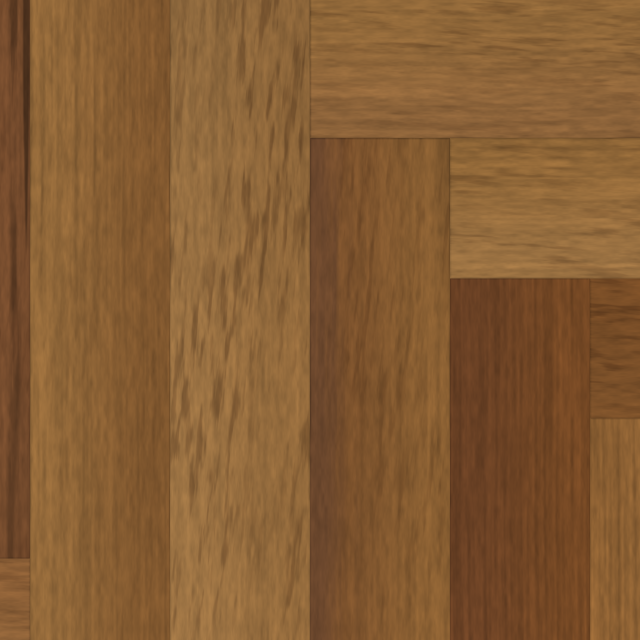
A WebGL 1 fragment shader for this texture:

```glsl
precision highp float;
// Herringbone parquet: long upright boards step down to the right and meet
// level boards above them. Each board has its own tone ramp across its width,
// long straight grain lines, short pores, slanted flecks and a soft dark seam.
uniform vec2 u_resolution;

#define BOARD 0.2188        // board width
#define LEFT_EDGE -0.1718   // left side of upright board 0
#define STEP_TOP 0.784      // top of upright board 3
#define BOARD_RATIO 6.0     // length divided by width
#define DRIFT 0.08          // strength of broad shade changes
#define GRAIN 0.13          // strength of soft fibres
#define LINES 0.19          // strength of long thin grain lines
#define PORES 0.20          // strength of fine pores
#define FLECKS 0.17         // strength of dark flecks
#define SEAM_WIDTH 0.0030
#define SEAM_DARK 0.17

float hash(vec2 p) {
  return fract(sin(dot(p, vec2(127.1, 311.7))) * 43758.5);
}

float noise(vec2 p) {
  vec2 i = floor(p), f = fract(p);
  f = f * f * (3.0 - 2.0 * f);
  return mix(mix(hash(i), hash(i + vec2(1.0, 0.0)), f.x),
             mix(hash(i + vec2(0.0, 1.0)), hash(i + vec2(1.0, 1.0)), f.x), f.y);
}

float fbm(vec2 p) {
  float sum = 0.0, amp = 0.5;
  for (int i = 0; i < 3; i++) {
    sum += amp * noise(p);
    p = p * 2.03 + 17.3;
    amp *= 0.5;
  }
  return sum / 0.875;
}

// Tones at both sides of a board, and its shares of flecks (x) and lines (y).
// Ids 0-5 are upright, 6-9 are level.
void boardTones(float id, out vec3 a, out vec3 b, out vec2 mark) {
  a = vec3(0.48, 0.32, 0.20); b = vec3(0.46, 0.295, 0.175); mark = vec2(0.5, 0.6);
  if (id > 0.5) { a = vec3(0.56, 0.40, 0.22); b = vec3(0.50, 0.34, 0.18); mark = vec2(0.25, 0.9); }
  if (id > 1.5) { a = vec3(0.605, 0.445, 0.26); b = vec3(0.575, 0.415, 0.235); mark = vec2(1.0, 0.35); }
  if (id > 2.5) { a = vec3(0.48, 0.315, 0.17); b = vec3(0.535, 0.37, 0.195); mark = vec2(0.6, 0.4); }
  if (id > 3.5) { a = vec3(0.41, 0.25, 0.14); b = vec3(0.455, 0.28, 0.14); mark = vec2(0.1, 1.1); }
  if (id > 4.5) { a = vec3(0.54, 0.37, 0.195); b = vec3(0.56, 0.395, 0.215); mark = vec2(0.3, 1.2); }
  if (id > 5.5) { a = vec3(0.56, 0.395, 0.23); b = vec3(0.57, 0.41, 0.225); mark = vec2(0.8, 0.6); }
  if (id > 6.5) { a = vec3(0.60, 0.44, 0.255); b = vec3(0.56, 0.40, 0.215); mark = vec2(0.8, 0.6); }
  if (id > 7.5) { a = vec3(0.49, 0.32, 0.165); b = vec3(0.47, 0.30, 0.15); mark = vec2(1.0, 0.3); }
  if (id > 8.5) { a = vec3(0.56, 0.39, 0.225); b = vec3(0.53, 0.36, 0.205); mark = vec2(1.0, 0.3); }
}

vec3 parquet(vec2 p) {
  // Board layout
  float column = floor((p.x - LEFT_EDGE) / BOARD);
  float top = STEP_TOP - (column - 3.0) * BOARD;
  float bottom = top - BOARD_RATIO * BOARD;
  float row = floor((STEP_TOP - p.y) / BOARD);
  bool upright = p.y < top && p.y > bottom;
  float across, along, id, endGap;
  if (upright) {
    across = fract((p.x - LEFT_EDGE) / BOARD);
    along = p.y;
    id = column;
    endGap = min(top - p.y, p.y - bottom);
  } else {
    across = 1.0 - fract((STEP_TOP - p.y) / BOARD);
    along = p.x;
    id = p.y > top ? row + 7.0 : 9.0;
    endGap = p.y > top ? p.x - LEFT_EDGE - (row + 4.0) * BOARD
                       : LEFT_EDGE + (column + 1.0) * BOARD - p.x;
  }

  vec3 a, b;
  vec2 mark;
  boardTones(id, a, b, mark);
  vec3 color = mix(a, b, smoothstep(0.1, 0.9, across));

  // Broad shade drift, soft fibres, straight lines and short pores
  float shift = id * 13.7;
  float x = across * BOARD + 0.005 * (noise(vec2(along * 5.0, shift)) - 0.5);
  float drift = fbm(vec2(x * 24.0 + shift, along * 2.2));
  float fibre = fbm(vec2(x * 110.0 + shift, along * 5.0));
  float line = noise(vec2(x * 210.0 + shift, along * 2.5)) * 0.6
             + noise(vec2(x * 330.0 + shift, along * 7.0)) * 0.4;
  float pore = fbm(vec2(x * 200.0 + shift, along * 50.0));
  float light = 1.01 + DRIFT * (drift - 0.5) + GRAIN * (fibre - 0.5)
              + LINES * mark.y * (line - 0.5) + PORES * (pore - 0.5);

  // Slanted flecks: thin streaks gathered in loose patches
  float slant = upright ? 0.08 : -0.07;
  float lean = x - along * slant;
  float f = fbm(vec2(lean * 130.0 + shift, along * 15.0 + shift));
  float patches = smoothstep(0.25, 0.7, noise(vec2(lean * 20.0, along * 4.0 + shift)));
  float fleck = smoothstep(0.48, 0.78, f) * mark.x * mix(0.4, 1.15, patches);
  color *= light * (1.0 - FLECKS * fleck * vec3(0.95, 1.08, 1.15));

  // Marks of single boards: dark sapwood edge, shaded top, ruddy stripe, split
  if (id == 3.0) {
    float band = 1.0 - smoothstep(0.02, 0.34, across + 0.3 * (fibre - 0.5));
    color = mix(color, vec3(0.415, 0.275, 0.18) * light, 0.8 * band);
    float corner = smoothstep(0.84, 0.98, across) * smoothstep(0.57, 0.76, p.y);
    color *= 1.0 - 0.16 * corner;
  }
  if (id == 2.0) color *= mix(1.01, 0.94, smoothstep(0.35, 0.95, p.y));
  if (id == 0.0) {
    float stripe = smoothstep(0.014, 0.002, abs(p.x - 0.019 - 0.03 * (drift - 0.5)));
    color *= 1.0 - 0.24 * stripe * smoothstep(0.3, 0.6, fibre);
    float split = 0.004 * smoothstep(0.59, 0.9, p.y);
    color *= 1.0 - 0.36 * smoothstep(split + 0.003, split - 0.001, abs(p.x - 0.041))
                        * smoothstep(0.59, 0.66, p.y);
  }

  // Seams, fading in and out along their length
  float gap = min(min(across, 1.0 - across) * BOARD, endGap);
  float wear = SEAM_DARK * mix(0.4, 1.3, noise(vec2(along * 14.0, shift)));
  return color * (1.0 - wear * (1.0 - smoothstep(0.0, SEAM_WIDTH, gap)));
}

void main() {
  vec3 color = vec3(0.0);
  for (int i = 0; i < 4; i++) {
    vec2 offset = vec2(mod(float(i), 2.0), floor(float(i) / 2.0)) * 0.5 - 0.25;
    color += parquet((gl_FragCoord.xy + offset) / u_resolution);
  }
  gl_FragColor = vec4(color * 0.25, 1.0);
}
```
